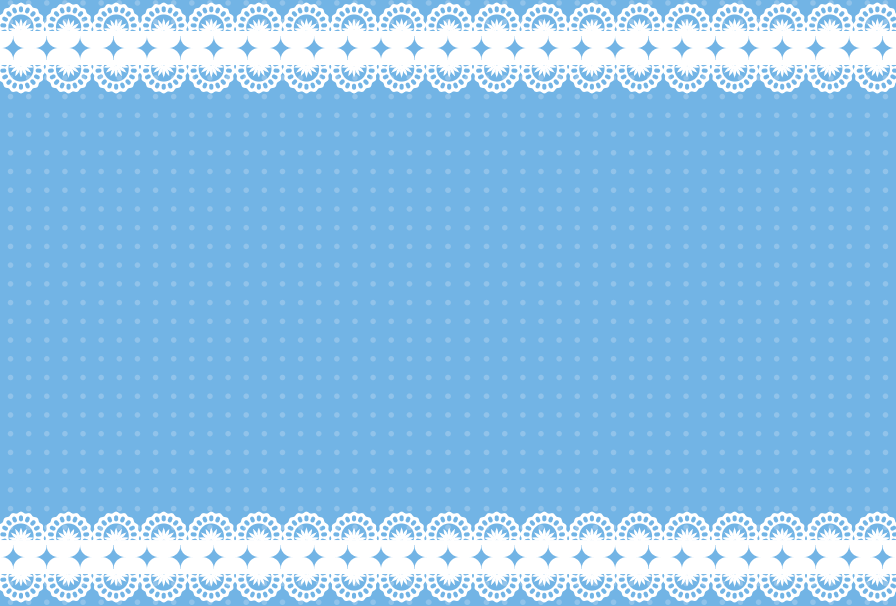
Write a WebGL 2 fragment shader that draws this pattern.

```glsl
#version 300 es
precision highp float;
// Two white lace ribbons on a pale blue field of small polka dots.
// Each ribbon is a band with star cutouts, edged on both sides by
// repeated fans; folding the plane by symmetry builds both at once.

#define SHEET vec2(768.0, 520.0)
#define BLUE vec3(0.447, 0.706, 0.898)
#define DOT_BLUE vec3(0.570, 0.765, 0.916)
#define DOT_STEP vec2(15.54, 16.07)
#define DOT_RADIUS 2.35
#define LACE_OFFSET 218.4
#define BAND_HALF 14.6
#define STAR_STEP 28.66
#define STAR_RADIUS 10.0
#define FAN_STEP 40.78
#define FAN_RADIUS 20.3
#define FAN_HOLES 17.0

uniform vec2 u_resolution;
out vec4 fragColor;

const float TAU = 6.2831853;
float pixelSize;

float cover(float d) {
    return clamp(0.5 - d / pixelSize, 0.0, 1.0);
}

// Offset from the nearest multiple of a step
float repeatAt(float x, float stepSize) {
    return x - stepSize * round(x / stepSize);
}

// Dots mirror about the middle, where the columns are slightly wider
float polkaDots(vec2 p) {
    float x = abs(p.x - 384.0);
    x -= 0.061 * min(x, 33.1);
    vec2 cell = vec2(repeatAt(x, DOT_STEP.x), repeatAt(p.y - 340.7, DOT_STEP.y));
    return cover(length(cell) - DOT_RADIUS);
}

// Four-pointed star bounded by four circular arcs
float starShape(vec2 p) {
    p = abs(p);
    float arcs = STAR_RADIUS - length(p - STAR_RADIUS);
    return max(arcs, max(p.x, p.y) - STAR_RADIUS);
}

// White coverage of one fan, with y measured out from the ribbon axis
float lacyFan(vec2 p) {
    vec2 q = p - vec2(0.0, 18.0);
    float radius = length(q);
    float angle = atan(q.x, q.y);

    // Bumpy rim with a ring of rounded radial holes
    float rim = radius - FAN_RADIUS - 0.65 * cos(angle * FAN_HOLES);
    float local = repeatAt(angle, TAU / FAN_HOLES);
    vec2 hole = radius * vec2(sin(local), cos(local));
    hole.y -= clamp(hole.y, 14.4, 16.0);
    float white = cover(rim) * (1.0 - cover(length(hole) - 1.75));

    // Open centre
    white *= 1.0 - cover(radius - 10.8);

    // Leaves spreading from the band, tapered at both ends
    vec2 root = p - vec2(0.0, BAND_HALF - 0.5);
    float reach = length(root);
    float turn = repeatAt(atan(root.x, root.y), TAU / 14.0);
    float leafWidth = 1.35 * (1.0 - pow(abs(reach - 5.5) / 5.5, 2.0));
    float leaf = max(abs(reach * sin(turn)) - leafWidth, reach - 11.0);
    return max(white, cover(leaf) * cover(radius - 10.8));
}

void main() {
    vec2 p = gl_FragCoord.xy / u_resolution * SHEET;
    pixelSize = SHEET.x / u_resolution.x;

    // Fold both ribbons onto a single axis
    float across = abs(abs(p.y - 260.4) - LACE_OFFSET);
    float starX = repeatAt(p.x - 383.9, STAR_STEP);
    float fanX = repeatAt(p.x - 385.0, FAN_STEP);

    vec3 color = mix(BLUE, DOT_BLUE, polkaDots(p));
    float band = cover(across - BAND_HALF);
    float lace = max(lacyFan(vec2(fanX, across)), band);
    color = mix(color, vec3(1.0), lace);
    color = mix(color, BLUE, cover(starShape(vec2(starX, across))));

    fragColor = vec4(color, 1.0);
}
```
